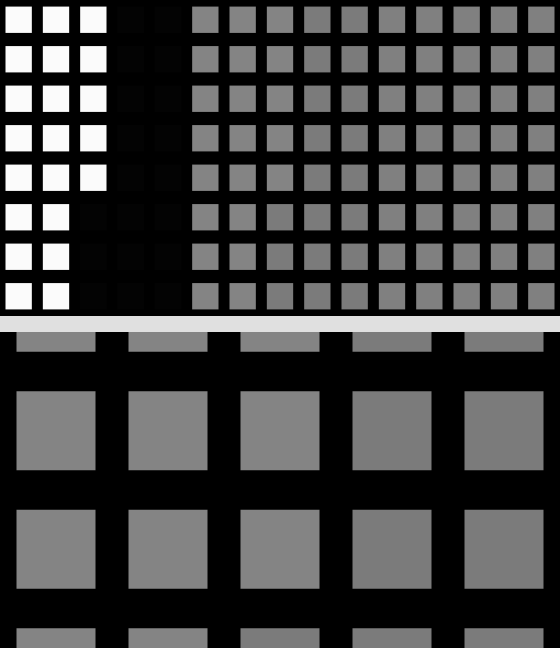
Top, the full canvas; bottom, a detail of the centre.
This pattern is drawn by a WebGL 1 fragment shader. Its source:

```glsl
precision highp float;

// A 15 by 8 grid of flat squares on black, shaded in runs by cell order.
// Cells are numbered down each column, left to right: near-white, near-black,
// then light, dark and middle grey. Edges use analytic pixel coverage.

uniform vec2 u_resolution;

const vec2 GRID = vec2(15.0, 8.0);         // columns, rows
const float HALF_SIDE = 1.0 / 24.0;        // half a square, in canvas heights
const float GROUP_LENGTH = 40.0;           // cells per tonal group
const float BRIGHT_RUN = 21.0;             // brighter cells leading each group

const float BACKGROUND = 0.0;
const float NEAR_WHITE = 0.985;
const float NEAR_BLACK = 0.013;
const float MID_GREY = 0.5;
const float GREY_OFFSET = 0.018;           // light and dark grey around the middle

// Tone of a cell from its number and its place within its group.
float cellTone(float index) {
  float group = floor((index + 0.5) / GROUP_LENGTH);
  float place = index - group * GROUP_LENGTH;
  bool bright = place < BRIGHT_RUN - 0.5;
  if (group < 0.5) return bright ? NEAR_WHITE : NEAR_BLACK;
  if (group < 1.5) return MID_GREY + (bright ? GREY_OFFSET : -GREY_OFFSET);
  return MID_GREY;
}

// Share of a pixel covered by a centred square.
float squareCoverage(vec2 p, float halfSide, float pixel) {
  vec2 cover = clamp((halfSide - abs(p)) / pixel + 0.5, 0.0, 1.0);
  return cover.x * cover.y;
}

void main() {
  vec2 uv = gl_FragCoord.xy / u_resolution;
  float aspect = u_resolution.x / u_resolution.y;
  float pixel = 1.0 / u_resolution.y;

  // Split the canvas into cells; local offsets are in canvas heights.
  vec2 grid = uv * GRID;
  vec2 cell = floor(grid);
  vec2 local = (fract(grid) - 0.5) / GRID * vec2(aspect, 1.0);

  // Number the cells from the top of each column.
  float rowFromTop = GRID.y - 1.0 - cell.y;
  float index = cell.x * GRID.y + rowFromTop;

  float coverage = squareCoverage(local, HALF_SIDE, pixel);
  float tone = mix(BACKGROUND, cellTone(index), coverage);
  gl_FragColor = vec4(vec3(tone), 1.0);
}
```
